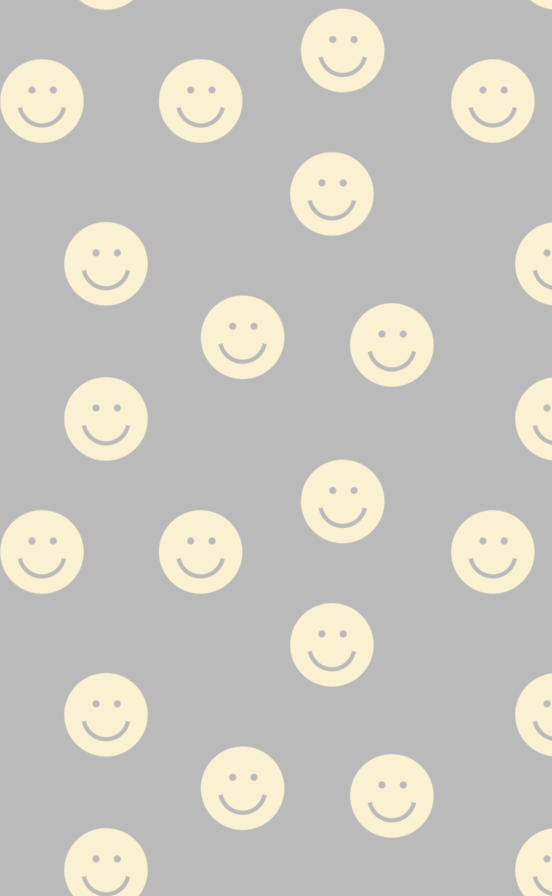
Reproduce this pattern procedurally as a Shadertoy shader.

```glsl
// Scattered cream smiling discs on flat grey, in a square tile that repeats both ways.

const vec3 GREY = vec3(0.73, 0.73, 0.73);
const vec3 CREAM = vec3(0.975, 0.945, 0.825);

const float TILE = 0.5033;         // tile side, in canvas heights
const float DISC_RADIUS = 0.0926;  // in tile sides
const float SOFTNESS = 0.0011;     // half width of an edge, in canvas heights

// Features, in disc radii
const vec2 EYE_CENTRE = vec2(0.017, 0.263);
const float EYE_SPREAD = 0.255;
const float EYE_RADIUS = 0.084;
const float MOUTH_Y = -0.045;
const float MOUTH_RADIUS = 0.54;
const float MOUTH_HALF_WIDTH = 0.05;
const float MOUTH_HALF_ANGLE = 1.36;

// Disc centres in one tile, measured from its top left
const int DISC_COUNT = 8;
const vec2 DISCS[DISC_COUNT] = vec2[](
    vec2(0.093, 0.224), vec2(0.445, 0.224), vec2(0.760, 0.112), vec2(0.736, 0.430),
    vec2(0.235, 0.585), vec2(0.538, 0.748), vec2(0.869, 0.765), vec2(0.235, 0.929));

float circle(vec2 p, float radius) {
    return length(p) - radius;
}

// Arc open at the top, with ends cut along the radius
float smileArc(vec2 p) {
    p = vec2(abs(p.x), p.y - MOUTH_Y);
    float band = abs(length(p) - MOUTH_RADIUS) - MOUTH_HALF_WIDTH;
    float cut = dot(p, vec2(cos(MOUTH_HALF_ANGLE), sin(MOUTH_HALF_ANGLE)).xy
                       * vec2(1.0, 0.0)) + p.y * sin(MOUTH_HALF_ANGLE);
    return max(band, cut);
}

// Signed distance to a disc with eyes and mouth cut out, in disc radii
float smilingDisc(vec2 p) {
    vec2 eye = p - EYE_CENTRE;
    eye.x = abs(eye.x) - EYE_SPREAD;
    float holes = min(circle(eye, EYE_RADIUS), smileArc(p));
    return max(circle(p, 1.0), -holes);
}

void mainImage(out vec4 fragColor, in vec2 fragCoord) {
    // Tile coordinates, anchored at the top left
    vec2 tilePos = vec2(fragCoord.x, iResolution.y - fragCoord.y) / (iResolution.y * TILE);

    // Nearest wrapped copy of each disc
    float dist = 1e3;
    for (int i = 0; i < DISC_COUNT; i++) {
        vec2 offset = tilePos - DISCS[i];
        offset -= round(offset);
        dist = min(dist, smilingDisc(vec2(offset.x, -offset.y) / DISC_RADIUS));
    }

    // Back to canvas heights for edge smoothing
    dist *= DISC_RADIUS * TILE;
    float edge = max(SOFTNESS, 0.5 / iResolution.y);
    float cover = 1.0 - smoothstep(-edge, edge, dist);
    fragColor = vec4(mix(GREY, CREAM, cover), 1.0);
}
```
